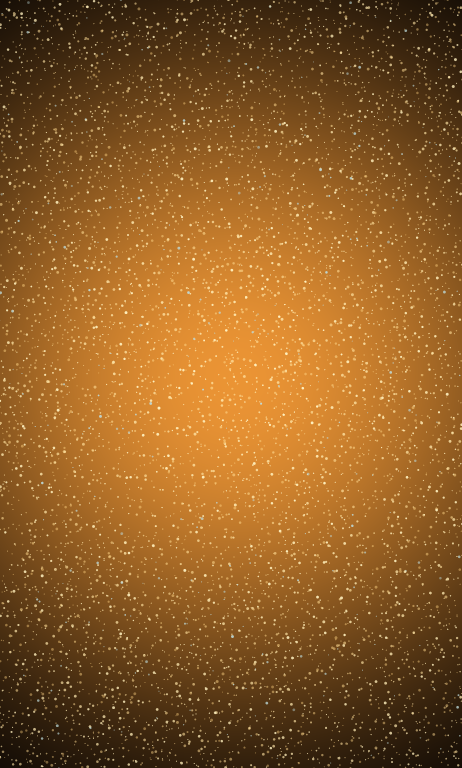
Reproduce this background procedurally as a Shadertoy shader.

```glsl
vec3 hash3(vec3 p) {
    p = fract(p * vec3(0.1031, 0.1030, 0.0973));
    p += dot(p, p.yxz + 33.33);
    return fract((p.xxy + p.yxx) * p.zyx);
}

// One layer of specks scattered in near-square cells on concentric rings
vec4 speckLayer(vec2 p, float ringWidth, float seed, float pixel) {
    float radial = length(p) / ringWidth;
    float ring = floor(radial);
    float cells = floor(6.28318 * (ring + 0.5));
    float around = fract(atan(p.y, p.x) / 6.28318 + 0.37 * seed) * cells;
    vec3 id = vec3(ring, floor(around), seed * 17.0);
    vec3 place = hash3(id);
    vec3 look = hash3(id + 71.7);

    vec2 offset = fract(vec2(radial, around)) - mix(vec2(0.2), vec2(0.8), place.xy);
    float size = mix(0.0006, 0.0019, look.x * look.x);
    float disc = clamp((size - length(offset) * ringWidth) / pixel + 0.5, 0.0, 1.0);
    float present = step(place.z, 0.42);

    vec3 cream = mix(vec3(1.0, 0.82, 0.49), vec3(1.0, 0.95, 0.76), look.y);
    vec3 tint = mix(cream, vec3(0.74, 0.86, 0.86), step(0.96, look.z));
    return vec4(tint, disc * present * mix(0.5, 1.0, look.y));
}

void mainImage(out vec4 fragColor, in vec2 fragCoord) {
    float pixel = 1.0 / iResolution.y;
    vec2 p = (fragCoord - vec2(0.51, 0.507) * iResolution.xy) * pixel;

    // Amber glow fading to dark corners
    float fade = smoothstep(0.0, 0.705, length(p));
    vec3 color = mix(vec3(0.92, 0.58, 0.205), vec3(0.015, 0.01, 0.008), fade);

    // Glitter, slightly dimmer toward the rim
    for (int i = 0; i < 3; i++) {
        float layer = float(i);
        vec4 speck = speckLayer(p, 0.0085 + 0.0017 * layer, layer + 1.0, pixel);
        color = mix(color, speck.rgb, speck.a * mix(1.0, 0.75, fade));
    }
    fragColor = vec4(color, 1.0);
}
```
